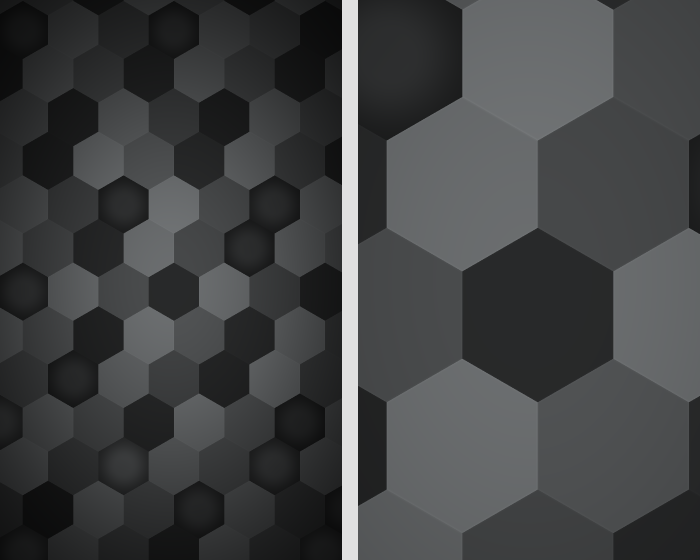
Left: the whole. Right: its middle third, enlarged.
Write a Shadertoy shader that draws this pattern.

```glsl
const float CELLS_ACROSS = 6.79;                 // hexagon widths per canvas width
const vec2  GRID_OFFSET = vec2(0.058, -0.232);   // middle cell centre, in hexagon widths
const vec2  LATTICE = vec2(1.0, 1.7320508);
const vec3  TINT = vec3(0.975, 1.0, 1.015);
const vec2  DARK_TONES = vec2(0.14, 0.18);
const vec2  DOMED_TONES = vec2(0.16, 0.35);
const vec2  MID_TONES = vec2(0.26, 0.36);
const vec2  LIGHT_TONES = vec2(0.38, 0.47);
const float ROWS_PER_SHIFT = 2.3;                // rows before the tone order moves on
const float DOMED_SHARE = 0.5;                   // share of the deep cells
const float DOME_SHADE = 0.42;
const float RIM_WIDTH = 0.014;
const float RIM_GAIN = 0.05;
const vec2  VIGNETTE_SCALE = vec2(0.87, 1.0);
const float VIGNETTE_RADIUS = 0.78;
const float VIGNETTE_FLOOR = 0.17;
const int   SAMPLES = 3;                         // antialiasing samples per axis

// Integer hash giving three independent values in 0..1
vec3 hash3(ivec2 cell) {
    uvec3 v = uvec3(ivec3(cell + 64, 17)) * 1664525u + 1013904223u;
    v.x += v.y * v.z; v.y += v.z * v.x; v.z += v.x * v.y;
    v ^= v >> 16u;
    v.x += v.y * v.z; v.y += v.z * v.x; v.z += v.x * v.y;
    return vec3(v >> 8u) / 16777216.0;
}

// Centre of the pointy-topped hexagon of unit width that holds p
vec2 hexCentre(vec2 p) {
    vec2 even = floor(p / LATTICE + 0.5) * LATTICE;
    vec2 odd = (floor(p / LATTICE) + 0.5) * LATTICE;
    return distance(p, even) < distance(p, odd) ? even : odd;
}

// Distance inward from the hexagon's edge
float hexInset(vec2 q) {
    q = abs(q);
    return 0.5 - max(q.x, dot(q, vec2(0.5, 0.8660254)));
}

// Three-colouring that keeps equal groups apart, shifted every few rows
float toneGroup(vec2 id) {
    float shift = floor((1.0 - id.y) / ROWS_PER_SHIFT);
    return mod(round((id.x + 3.0 * id.y) * 0.5) - shift, 3.0);
}

float cellTone(vec2 p) {
    vec2 centre = hexCentre(p);
    vec2 local = p - centre;
    vec2 id = round(centre * 2.0 / LATTICE);
    vec3 rnd = hash3(ivec2(id));

    float group = toneGroup(id);
    bool deep = group < 0.5;
    bool domed = deep && rnd.z < DOMED_SHARE;
    vec2 range = domed ? DOMED_TONES : deep ? DARK_TONES
               : group < 1.5 ? LIGHT_TONES : MID_TONES;
    float tone = mix(range.x, range.y, rnd.y);

    // Domed cells fade towards their edges, the rest carry a faint rim
    if (domed)
        return tone * (1.0 - DOME_SHADE * smoothstep(0.15, 0.6, length(local)));
    float rim = 1.0 - smoothstep(0.0, RIM_WIDTH, hexInset(local));
    return tone * (1.0 + RIM_GAIN * rim);
}

void mainImage(out vec4 fragColor, in vec2 fragCoord) {
    vec2 middle = 0.5 * iResolution.xy;

    // Average a grid of samples inside the pixel
    float tone = 0.0;
    for (int j = 0; j < SAMPLES; j++)
    for (int i = 0; i < SAMPLES; i++) {
        vec2 jitter = (vec2(i, j) + 0.5) / float(SAMPLES) - 0.5;
        vec2 p = (fragCoord + jitter - middle) / iResolution.x;
        tone += cellTone(p * CELLS_ACROSS - GRID_OFFSET);
    }
    tone /= float(SAMPLES * SAMPLES);

    // Soft light from the middle of the canvas
    float radius = length((fragCoord / iResolution.xy - 0.5) * VIGNETTE_SCALE);
    float light = mix(1.0, VIGNETTE_FLOOR, smoothstep(0.0, VIGNETTE_RADIUS, radius));

    fragColor = vec4(tone * light * TINT, 1.0);
}
```
